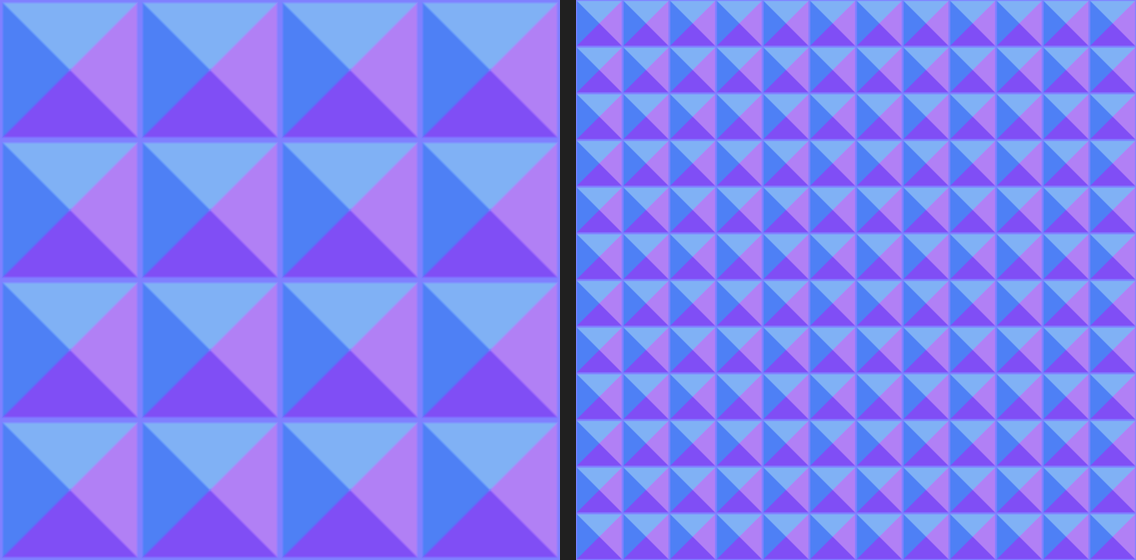
Left, the tile; right, the same tile 3 across and 3 down.
Write a Shadertoy shader that draws this texture map.

```glsl
// Tangent-space normal map of a 4 by 4 grid of square pyramid studs split by flat grooves.

const float REPEATS = 4.0;       // studs across and down
const float GROOVE_HALF = 0.021; // half the groove width, in cells
const float EDGE_SOFT = 0.013;   // half the width of the rounded edges, in cells
const float FACE_SLOPE = 0.425;  // steepness of the pyramid faces

// Surface slope of one stud; p runs from -0.5 to 0.5 in the cell.
vec2 studSlope(vec2 p, float soft) {
    vec2 a = abs(p);

    // Choose the side or the upper/lower face across the diagonal ridges.
    float sideFace = smoothstep(-soft, soft, (a.x - a.y) * 0.7071);
    vec2 outward = clamp(p / soft, -1.0, 1.0);
    vec2 slope = outward * vec2(sideFace, 1.0 - sideFace);

    // Flatten into the groove around the stud.
    float edgeDistance = 0.5 - max(a.x, a.y);
    float raised = smoothstep(GROOVE_HALF - soft, GROOVE_HALF + soft, edgeDistance);
    return slope * FACE_SLOPE * raised;
}

void mainImage(out vec4 fragColor, in vec2 fragCoord) {
    vec2 cell = fragCoord / iResolution.xy * REPEATS;
    float pixel = REPEATS / min(iResolution.x, iResolution.y);
    float soft = max(EDGE_SOFT, pixel);

    // Encode the unit normal as a colour.
    vec3 normal = normalize(vec3(studSlope(fract(cell) - 0.5, soft), 1.0));
    fragColor = vec4(normal * 0.5 + 0.5, 1.0);
}
```
